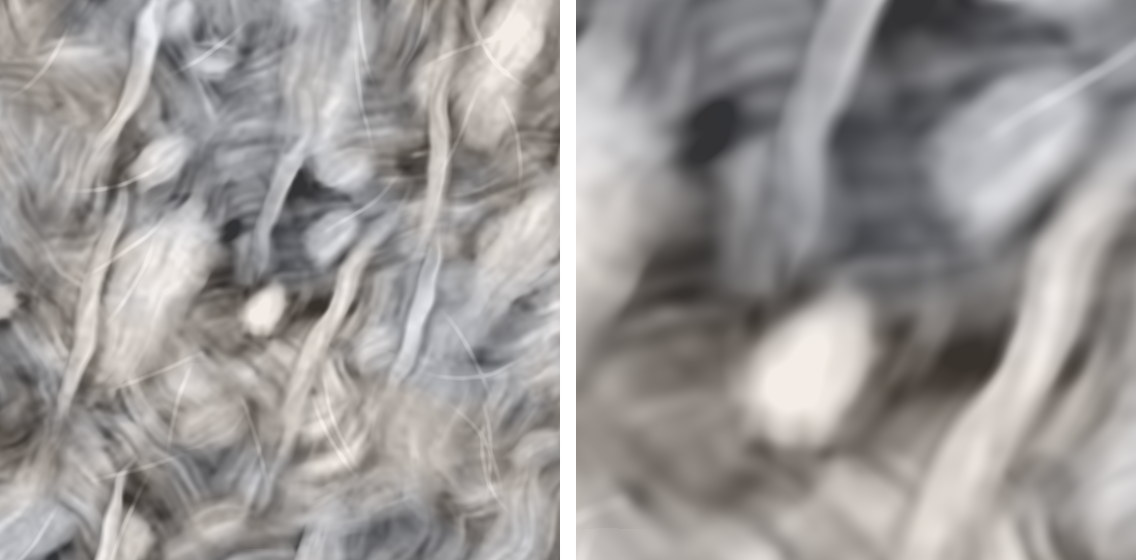
Left, the full canvas; right, a detail of the centre.
Reproduce this texture procedurally as a three.js fragment shader.

```glsl
// Soft grey wool: pale brushed tufts and thin wisps over a shadowed fibre mat.
// The mat blends stretched noise in several directions; each tuft sits in a
// jittered grid cell and carries strands along its own axis.
varying vec2 vUv;

float hash(vec2 p) {
  return fract(sin(dot(p, vec2(127.1, 311.7))) * 43758.5453);
}

float noise(vec2 p) {
  vec2 i = floor(p), f = fract(p);
  f = f * f * (3.0 - 2.0 * f);
  return mix(mix(hash(i), hash(i + vec2(1.0, 0.0)), f.x),
             mix(hash(i + vec2(0.0, 1.0)), hash(i + 1.0), f.x), f.y);
}

float fbm(vec2 p) {
  return 0.55 * noise(p) + 0.3 * noise(p * 2.1 + 7.3) + 0.15 * noise(p * 4.3 + 3.1);
}

// Coordinates along (x) and across (y) a direction
vec2 alongAcross(vec2 p, float angle) {
  float c = cos(angle), s = sin(angle);
  return vec2(c * p.x + s * p.y, c * p.y - s * p.x);
}

// Noise stretched along x, as combed hair
float strands(vec2 q) {
  q.y += 0.012 * sin(q.x * 19.0 + 3.0 * noise(q * 8.0));
  return 0.55 * noise(q * vec2(9.0, 42.0)) + 0.45 * noise(q * vec2(17.0, 88.0) + 5.7);
}

// Loose mat whose fibre direction changes from patch to patch
float fibreMat(vec2 p) {
  float steep = strands(alongAcross(p, 1.1));
  float flat_ = strands(alongAcross(p, 0.25) + 3.0);
  float back = strands(alongAcross(p, 2.2) + 8.0);
  float patchA = smoothstep(0.4, 0.65, noise(p * 7.0 + 2.0));
  float patchB = smoothstep(0.45, 0.7, noise(p * 6.0 + 19.0));
  float fibre = mix(mix(steep, flat_, patchA), back, patchB);
  float clumps = fbm(p * 8.0 + 4.0) - 0.5;
  return 0.59 + 0.46 * (fibre - 0.5) + 0.55 * clumps;
}

// Lays one grid of tufts over the tone; size is half length and half width in cells
float addTufts(float tone, vec2 p, float cells, vec2 size, float lean, float spread,
               float share, float seed) {
  vec2 home = floor(p * cells);
  for (int y = -1; y <= 1; y++) {
    for (int x = -1; x <= 1; x++) {
      vec2 id = home + vec2(float(x), float(y));
      vec2 key = id + seed;
      vec2 jitter = vec2(hash(key + 1.3), hash(key + 5.9)) - 0.5;
      float angle = lean + spread * (hash(key + 9.1) - 0.5);
      vec2 q = alongAcross(p - (id + 0.5 + 0.7 * jitter) / cells, angle);
      q.y += 0.6 * q.x * q.x * (hash(key + 2.2) - 0.5) * cells * 0.4;
      vec2 r = q * cells / (size * mix(0.75, 1.15, hash(key + 4.4)));
      float hair = strands(q + 6.0 * hash(key + 3.7));
      float reach = length(r) + 0.5 * (hair - 0.5);
      float present = step(hash(key + 7.7), share);
      float cover = present * (1.0 - smoothstep(0.5, 1.05, reach));
      float shade = present * (1.0 - smoothstep(0.8, 1.6, length(r + vec2(0.15, 0.2))));
      float body = 0.74 + 0.17 * hash(key + 6.6) + 0.34 * (hair - 0.5)
                 - 0.07 * dot(r, r) + 0.04 * r.y;
      tone = mix(tone * (1.0 - 0.13 * shade), body, 0.92 * cover);
    }
  }
  return tone;
}

// Single bent hairs, faint and scattered
float strayHairs(vec2 p) {
  float sum = 0.0;
  for (int i = 0; i < 26; i++) {
    float k = float(i);
    vec2 centre = vec2(hash(vec2(k, 1.0)), hash(vec2(k, 2.0)));
    vec2 q = alongAcross(p - centre, 0.2 + 2.2 * hash(vec2(k, 3.0)));
    q.y += 5.0 * (hash(vec2(k, 4.0)) - 0.5) * q.x * q.x;
    float core = 1.0 - smoothstep(0.001, 0.006, abs(q.y));
    sum += core * (1.0 - smoothstep(0.03, 0.11, abs(q.x)));
  }
  return min(sum, 1.0);
}

void main() {
  vec2 p = vUv;
  vec2 warp = vec2(fbm(p * 6.0), fbm(p * 6.0 + 31.0)) - 0.5;
  p += 0.05 * warp;

  // Mat, then small knots, long tufts and narrow wisps
  float tone = fibreMat(p);
  tone = addTufts(tone, p, 6.0, vec2(0.46, 0.32), 0.7, 1.5, 0.7, 11.0);
  tone = addTufts(tone, p + 0.13, 3.6, vec2(0.78, 0.25), 1.13, 0.5, 0.7, 37.0);
  tone = addTufts(tone, p + 0.31, 3.0, vec2(0.85, 0.075), 1.4, 0.5, 0.6, 71.0);
  tone += 0.09 * strayHairs(vUv + 0.02 * warp);

  // Fine fuzz and dark hollows between the tufts
  tone += 0.07 * (noise(p * 75.0) - 0.5);
  float hollow = smoothstep(0.56, 0.78, fbm(p * 11.0 + 50.0));
  tone -= 0.22 * hollow * (1.0 - smoothstep(0.5, 0.75, tone));
  tone = clamp(tone, 0.2, 0.93);

  // Drift between bluish and beige greys
  float warmth = smoothstep(0.25, 0.75, fbm(p * 5.0 + 80.0));
  vec3 tint = mix(vec3(-0.006, 0.0, 0.018), vec3(0.028, 0.0, -0.026), warmth);
  gl_FragColor = vec4(tone + tint, 1.0);
}
```
